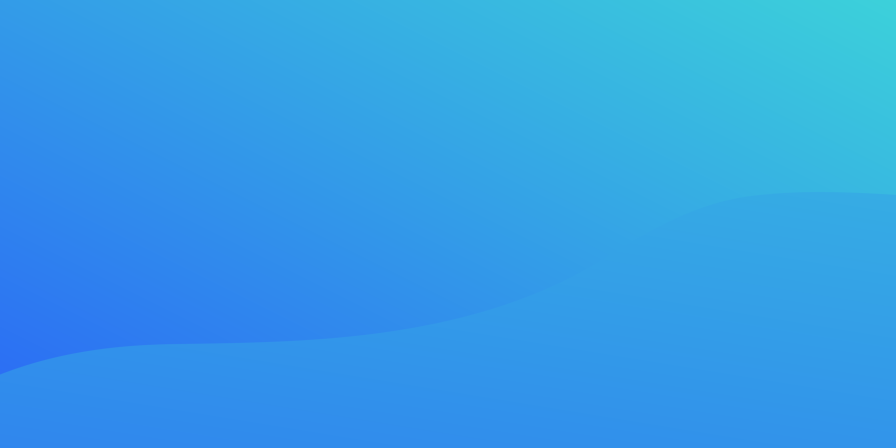
Write a WebGL 2 fragment shader that draws this background.

```glsl
#version 300 es
precision highp float;
// A blue to teal diagonal gradient above a soft, rising wave.

uniform vec2 u_resolution;
out vec4 fragColor;

// Ends of the shared colour ramp
const vec3 DEEP_BLUE = vec3(0.165, 0.400, 0.965);
const vec3 TEAL = vec3(0.235, 0.820, 0.855);

// Ramp position: weight of x, weight of y, offset
const vec3 SKY_RAMP = vec3(0.50, 0.50, 0.00);
const vec3 WAVE_RAMP = vec3(0.13, 0.40, 0.30);

// Wave crest knots: x, height, slope, in fractions of the canvas
const int KNOT_COUNT = 6;
const vec3 CREST[KNOT_COUNT] = vec3[KNOT_COUNT](
    vec3(0.000, 0.164, 0.78),
    vec3(0.195, 0.232, 0.03),
    vec3(0.520, 0.294, 0.52),
    vec3(0.680, 0.430, 1.27),
    vec3(0.833, 0.561, 0.28),
    vec3(1.000, 0.565, -0.12)
);

// Cubic Hermite span between two knots; returns height and slope
vec2 hermite(vec3 a, vec3 b, float x) {
    float width = b.x - a.x;
    float t = (x - a.x) / width;
    float rise = b.y - a.y;
    float bend = 3.0 * rise - width * (2.0 * a.z + b.z);
    float twist = width * (a.z + b.z) - 2.0 * rise;
    float height = a.y + t * (width * a.z + t * (bend + t * twist));
    float slope = a.z + t * (2.0 * bend + 3.0 * t * twist) / width;
    return vec2(height, slope);
}

// Height and slope of the wave crest at x
vec2 crestAt(float x) {
    vec2 crest = hermite(CREST[0], CREST[1], x);
    for (int i = 1; i < KNOT_COUNT - 1; i++) {
        if (x >= CREST[i].x) crest = hermite(CREST[i], CREST[i + 1], x);
    }
    return crest;
}

// Colour of a linear gradient over the canvas
vec3 gradient(vec3 ramp, vec2 uv) {
    return mix(DEEP_BLUE, TEAL, clamp(dot(ramp, vec3(uv, 1.0)), 0.0, 1.0));
}

void main() {
    vec2 uv = gl_FragCoord.xy / u_resolution;
    float aspect = u_resolution.x / u_resolution.y;
    float pixel = 1.0 / u_resolution.y;

    // Approximate signed distance to the crest, in canvas heights
    vec2 crest = crestAt(uv.x);
    float crestDistance = (uv.y - crest.x) / length(vec2(1.0, crest.y / aspect));
    float waveCover = 1.0 - smoothstep(-0.75 * pixel, 0.75 * pixel, crestDistance);

    vec3 color = mix(gradient(SKY_RAMP, uv), gradient(WAVE_RAMP, uv), waveCover);
    fragColor = vec4(color, 1.0);
}
```
